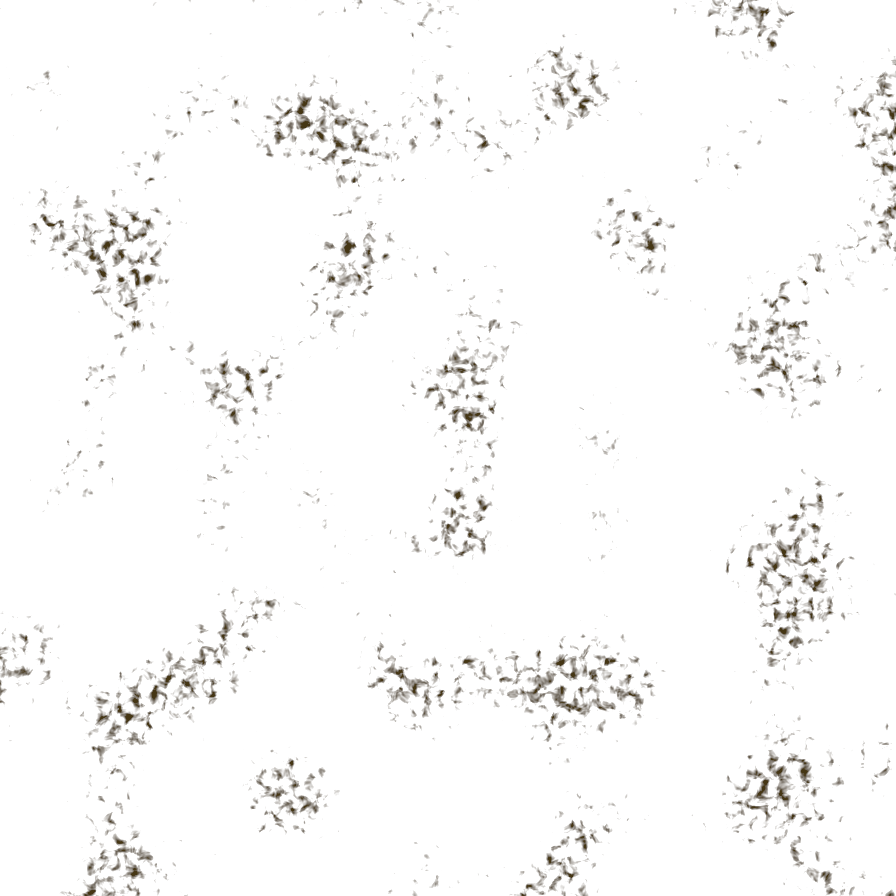
This texture is drawn by a WebGL 2 fragment shader. Its source:

```glsl
#version 300 es
precision highp float;

uniform vec2 u_resolution;
out vec4 fragColor;

// Unit gradient direction from an integer hash of the lattice cell
vec2 gradientAt(vec2 cell) {
    uvec2 q = uvec2(ivec2(cell) + 4096);
    uint h = q.x * 1597334677u ^ q.y * 3812015801u;
    h = (h ^ (h >> 15)) * 2246822519u;
    h = (h ^ (h >> 13)) * 3266489917u;
    h ^= h >> 16;
    float angle = float(h & 65535u) / 65536.0 * 6.28319;
    return vec2(cos(angle), sin(angle));
}

float gradientNoise(vec2 p) {
    vec2 cell = floor(p);
    vec2 f = p - cell;
    vec2 fade = f * f * f * (f * (f * 6.0 - 15.0) + 10.0);
    float a = dot(gradientAt(cell), f);
    float b = dot(gradientAt(cell + vec2(1, 0)), f - vec2(1, 0));
    float c = dot(gradientAt(cell + vec2(0, 1)), f - vec2(0, 1));
    float d = dot(gradientAt(cell + vec2(1, 1)), f - vec2(1, 1));
    return mix(mix(a, b, fade.x), mix(c, d, fade.x), fade.y);
}

// Ragged grains: three octaves with unaligned lattices
float grainNoise(vec2 p) {
    float sum = 0.0;
    float weight = 1.0;
    for (int i = 0; i < 3; i++) {
        sum += weight * gradientNoise(p);
        p = p * 2.07 + vec2(17.3, 41.7);
        weight *= 0.5;
    }
    return sum;
}

void main() {
    vec2 uv = gl_FragCoord.xy / min(u_resolution.x, u_resolution.y);

    // Broad patches decide where grains may surface
    float patchHeight = gradientNoise(uv * 8.0 + vec2(3.4, 11.6));

    // Slight warp breaks up the roundness of the grains
    vec2 warp = vec2(gradientNoise(uv * 60.0 + 5.2), gradientNoise(uv * 60.0 + 91.7));
    float grain = grainNoise((uv + 0.006 * warp) * 80.0 + 23.5);
    float cover = grain + min(1.7 * patchHeight, 0.64) - 0.6;

    // Mottled ink depth, faint at the rims and dense in the cores
    float mottle = 1.0 + 0.8 * gradientNoise(uv * 115.0 + 67.1);
    float ink = max(cover, 0.0) * 1.4 * mottle;

    // White through warm grey to dark olive brown
    vec3 color = mix(vec3(1.0), vec3(0.46, 0.43, 0.39), min(ink / 0.57, 1.0));
    color = mix(color, vec3(0.27, 0.21, 0.08), smoothstep(0.57, 0.8, ink));
    fragColor = vec4(color, 1.0);
}
```
